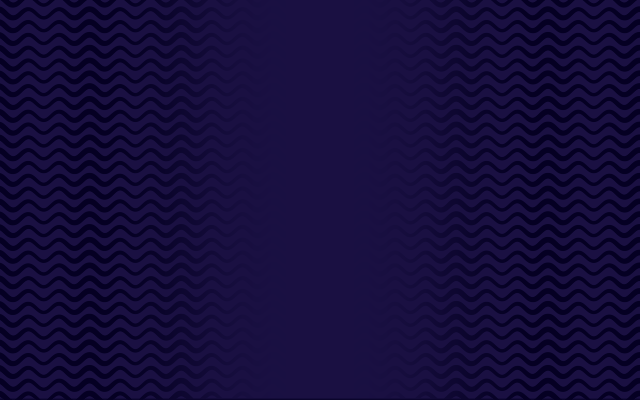
This background is drawn by a WebGL 1 fragment shader. Its source:

```glsl
precision highp float;
// Stacked dark wavy lines on indigo. Each line is a cosine whose thickness
// swells on every third crest, forming dark columns; the lines fade out
// towards a plain vertical band in the middle.

uniform vec2 u_resolution;

const float TAU = 6.28318;

// Colours
const vec3 INDIGO = vec3(0.100, 0.062, 0.260);
const vec3 MIDNIGHT = vec3(0.018, 0.000, 0.136);

// Lengths are fractions of the canvas height
const float ROW_GAP = 0.03202;
const float ROW_SHIFT = 0.0338;      // mean line height, from the top edge
const float COLUMN_GAP = 0.2292;     // distance between dark columns
const float COLUMN_SHIFT = -0.0031;
const float WAVES_PER_COLUMN = 3.0;
const float AMPLITUDE = 0.0108;
const float THIN_HALF = 0.0043;
const float THICK_HALF = 0.0071;
const float FADE_START = 0.085;      // distance from the centre
const float FADE_END = 0.550;
const float BASE_LINE = 0.0035;

// Coverage of the wavy lines at p: x from the centre, y down from the top
float waveLines(vec2 p, float pixel) {
    float column = TAU * ((p.x - COLUMN_SHIFT) / COLUMN_GAP - 0.5);
    float phase = column * WAVES_PER_COLUMN;
    float y = p.y - ROW_SHIFT + AMPLITUDE * cos(phase);
    float offset = abs(mod(y + 0.5 * ROW_GAP, ROW_GAP) - 0.5 * ROW_GAP);

    // Convert the vertical offset to a distance across the stroke
    float slope = AMPLITUDE * TAU * WAVES_PER_COLUMN / COLUMN_GAP * sin(phase);
    float dist = offset / sqrt(1.0 + slope * slope);
    float halfWidth = mix(THIN_HALF, THICK_HALF, 0.5 + 0.5 * cos(column));
    return 1.0 - smoothstep(-0.6 * pixel, 0.6 * pixel, dist - halfWidth);
}

void main() {
    float pixel = 1.0 / u_resolution.y;
    vec2 p = gl_FragCoord.xy * pixel;
    float height = p.y;
    p = vec2(p.x - 0.5 * u_resolution.x * pixel, 1.0 - p.y);

    // Lines, hidden near the centre
    float fade = smoothstep(FADE_START, FADE_END, abs(p.x));
    float ink = waveLines(p, pixel) * fade;

    // Thin dark rim along the bottom edge
    float rim = 1.0 - smoothstep(BASE_LINE - pixel, BASE_LINE + pixel, height);
    ink = max(ink, 0.7 * rim);

    gl_FragColor = vec4(mix(INDIGO, MIDNIGHT, ink), 1.0);
}
```
